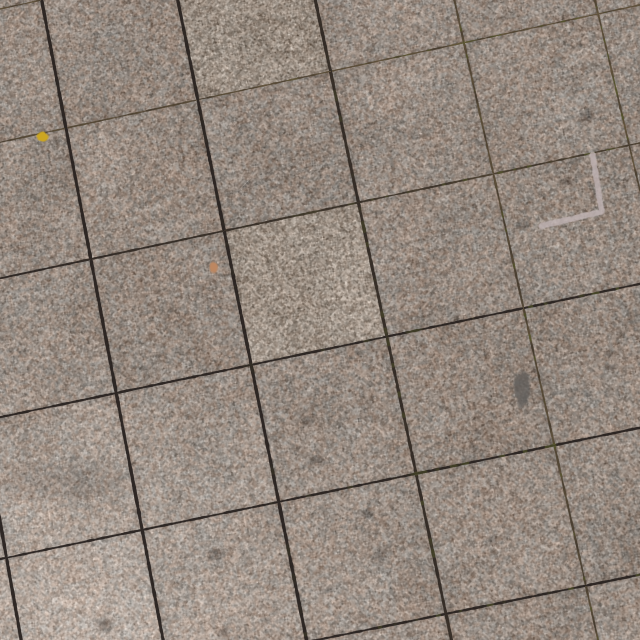
Give the GLSL for this texture, as a Shadertoy shader.

```glsl
// Worn granite paving seen at a slight tilt: a projective grid of square slabs,
// speckled with layered value noise, split by dark joints that turn thin and mossy
// to the upper right, with stains, a wet sheen, two leaves and a chalk corner.

float hash(vec2 p) {
    vec3 q = fract(vec3(p.xyx) * 0.1031);
    q += dot(q, q.yzx + 33.33);
    return fract((q.x + q.y) * q.z);
}

float noise(vec2 p) {
    vec2 c = floor(p), f = fract(p);
    f = f * f * (3.0 - 2.0 * f);
    return mix(mix(hash(c), hash(c + vec2(1, 0)), f.x),
               mix(hash(c + vec2(0, 1)), hash(c + vec2(1, 1)), f.x), f.y);
}

float fbm(vec2 p) {
    float sum = 0.0, amp = 0.5;
    for (int k = 0; k < 4; k++) {
        sum += amp * noise(p);
        p = mat2(1.6, 1.2, -1.2, 1.6) * p + 7.3;
        amp *= 0.5;
    }
    return sum;
}

float segment(vec2 p, vec2 a, vec2 b) {
    vec2 d = b - a;
    return length(p - a - d * clamp(dot(p - a, d) / dot(d, d), 0.0, 1.0));
}

// Soft ellipse with a ragged outline
float blob(vec2 p, vec2 centre, vec2 radii, float softness) {
    float r = length((p - centre) / radii) + 0.9 * (fbm(p * 70.0) - 0.47);
    return 1.0 - smoothstep(1.0 - softness, 1.0 + softness, r);
}

// Slab coordinates: x counts columns to the right, y counts rows downwards
vec2 slabSpace(vec2 p) {
    mat2 axes = mat2(0.2103, 0.0445, 0.0441, -0.2072);
    vec2 s = inverse(axes) * (p - vec2(0.560, 0.6836));
    return s / (1.0 + dot(s, vec2(0.003, 0.011)));
}

vec3 granite(vec2 p, vec2 g, vec2 cell) {
    vec2 q = g + 9.0 * vec2(hash(cell + 40.0), hash(cell + 71.0)) + 50.0;
    float pale = cell.x == -1.0 && (cell.y == 0.0 || cell.y == -2.0) ? 1.0 : 0.0;

    // Slab tone, cloudy wear and the sheen at the lower left
    float tone = 0.535 + 0.025 * (hash(cell + 20.0) - 0.5) + 0.03 * pale;
    tone += 0.09 * (fbm(q * 2.6) - 0.47);
    vec2 glare = (p - vec2(0.10, 0.03)) / vec2(0.36, 0.33);
    tone += 0.12 * exp(-dot(glare, glare));

    // Crystals: coarse and fine grains, then sparse dark and light ones
    float coarse = noise(q * 46.0);
    float fine = noise(mat2(0.8, 0.6, -0.6, 0.8) * q * 78.0);
    float grain = 0.13 * (coarse - 0.5) + 0.19 * (fine - 0.5);
    grain -= 0.07 * smoothstep(0.66, 0.9, noise(q.yx * 53.0 + 5.0));
    grain += 0.06 * smoothstep(0.7, 0.95, noise(q * 61.0 + 17.0));
    vec3 stone = vec3(tone + grain * (1.0 + 0.2 * pale)) + vec3(0.047, 0.0, -0.037);

    // Pink and blue-grey minerals, weaker on the pale slabs
    float mineral = noise(q * 36.0 + 31.0) + 0.3 * (noise(q * 5.0) - 0.5) - 0.5;
    return stone + vec3(0.045, -0.003, -0.03) * mineral * (1.0 - 0.6 * pale) - vec3(0, 0, 0.008) * pale;
}

// Small dark spots, more frequent to the lower right
float stains(vec2 p, vec2 g, vec2 cell) {
    float dirt = 0.0;
    for (float k = 0.0; k < 3.0; k++) {
        vec2 id = cell + 13.0 * k + 60.0;
        vec2 centre = cell + 0.12 + 0.76 * vec2(hash(id), hash(id + 5.5));
        float radius = 0.02 + 0.03 * hash(id + 9.1);
        float shown = step(0.75, hash(id + 2.7) + 0.3 * (p.x - p.y));
        dirt = max(dirt, shown * blob(g, centre, radius * vec2(1.2, 0.9), 0.7));
    }
    return dirt;
}

void mainImage(out vec4 fragColor, in vec2 fragCoord) {
    vec2 p = fragCoord / iResolution.xy;
    float px = 1.0 / iResolution.y;
    vec2 g = slabSpace(p), cell = floor(g);
    vec3 col = granite(p, g, cell);

    // Dirt on the slabs
    col *= 1.0 - 0.22 * stains(p, g, cell);
    col *= 1.0 - 0.12 * blob(p, vec2(0.09, 0.245), vec2(0.085, 0.028), 0.7);
    col = mix(col, vec3(0.36, 0.35, 0.34), 0.75 * blob(p, vec2(0.815, 0.393), vec2(0.012, 0.026), 0.25));

    // Joints: x holds the steep ones, y the shallow ones
    vec2 gap = abs(g - round(g)) + 0.008 * (fbm(g * 24.0 + 80.0) - 0.47);
    vec2 soil = vec2(smoothstep(0.55, 1.05, p.x + 0.2 * p.y), smoothstep(0.5, 0.9, p.y));
    vec2 halfWidth = mix(vec2(0.0115, 0.0075), vec2(0.006, 0.005), soil);
    vec2 joint = 1.0 - smoothstep(halfWidth - 2.8 * px, halfWidth + 3.2 * px, gap);
    vec2 grime = exp(-max(gap - halfWidth, 0.0) * 70.0);
    col *= 1.0 - 0.07 * max(grime.x, grime.y);
    float filled = joint.x > joint.y ? soil.x : soil.y;
    float patches = noise(g * 14.0 + 90.0);
    vec3 fill = mix(vec3(0.15, 0.125, 0.115), vec3(0.39, 0.33, 0.23), filled * (0.45 + 0.55 * patches));
    float moss = smoothstep(0.7, 0.88, noise(g * 19.0 + 130.0)) * smoothstep(0.2, 0.9, p.x);
    fill = mix(fill, vec3(0.32, 0.34, 0.14), 0.6 * moss);
    col = mix(col, fill, 0.93 * max(joint.x, joint.y));

    // Chalk corner
    vec2 bend = vec2(0.940, 0.669);
    float chalk = min(segment(p, bend, vec2(0.926, 0.758)), segment(p, bend, vec2(0.846, 0.647)));
    chalk = 1.0 - smoothstep(0.0045 - px, 0.0045 + px, chalk + 0.003 * (fbm(p * 150.0) - 0.47));
    col = mix(col, vec3(0.75, 0.70, 0.70), 0.8 * chalk);

    // Fallen leaves
    col = mix(col, vec3(0.80, 0.65, 0.13), blob(p, vec2(0.066, 0.786), vec2(0.010, 0.0075), 0.2));
    col = mix(col, vec3(0.74, 0.53, 0.38), blob(p, vec2(0.333, 0.583), vec2(0.007, 0.009), 0.3));

    fragColor = vec4(clamp(col, 0.0, 1.0), 1.0);
}
```
